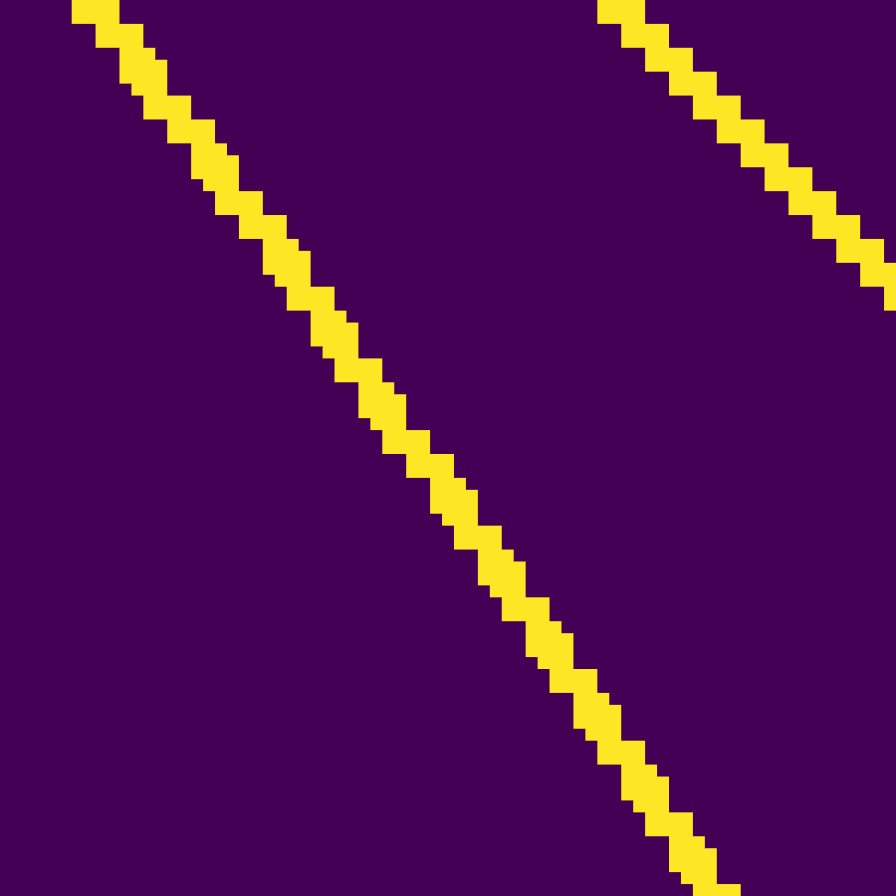
This background is drawn by a Shadertoy shader. Its source:

```glsl
const vec3 PURPLE = vec3(0.267, 0.0, 0.329);
const vec3 YELLOW = vec3(0.993, 0.906, 0.144);

const float GRID = 75.0;      // small cells across the canvas
const float STEP = 2.0;       // small cells per stair step
const float BAND_WIDTH = 4.0; // horizontal width of each band

// Row of the k-th step = floor(offset + slope * k + bend * k * k)
const vec3 STEEP_CURVE = vec3(0.13, 1.33, 0.0035);
const vec3 DIAGONAL_CURVE = vec3(0.5, 1.0, 0.0);
const float STEEP_START = 3.0;
const float DIAGONAL_START = 25.0;
const int STEEP_STEPS = 27;
const int DIAGONAL_STEPS = 13;

// Share of the pixel centred on p that lies inside an upright box
float boxCoverage(vec2 p, vec2 lo, vec2 hi, vec2 pixel) {
    vec2 overlap = min(p + 0.5 * pixel, hi) - max(p - 0.5 * pixel, lo);
    vec2 share = clamp(overlap / pixel, 0.0, 1.0);
    return share.x * share.y;
}

float stepRow(float k, vec3 curve) {
    return floor(curve.x + k * (curve.y + k * curve.z));
}

// Descending stairs; taller steps lose two opposite corners
float staircase(vec2 p, vec2 pixel, float startColumn, vec3 curve, int steps) {
    float coverage = 0.0;
    for (int i = 0; i < steps; i++) {
        float k = float(i);
        float top = stepRow(k, curve);
        float rows = stepRow(k + 1.0, curve) - top;
        vec2 corner = STEP * vec2(startColumn + k, top);
        vec2 size = vec2(BAND_WIDTH, STEP * rows);
        vec2 notch = vec2(rows - 1.0);

        float upper = boxCoverage(p, corner, corner + size - notch, pixel);
        float lower = boxCoverage(p, corner + notch, corner + size, pixel);
        coverage += max(upper, lower);
    }
    return min(coverage, 1.0);
}

void mainImage(out vec4 fragColor, in vec2 fragCoord) {
    // Grid coordinates, counted downward from the top left
    vec2 uv = fragCoord / iResolution.xy;
    vec2 p = GRID * vec2(uv.x, 1.0 - uv.y);
    vec2 pixel = GRID / iResolution.xy;

    float steep = staircase(p, pixel, STEEP_START, STEEP_CURVE, STEEP_STEPS);
    float diagonal = staircase(p, pixel, DIAGONAL_START, DIAGONAL_CURVE, DIAGONAL_STEPS);

    fragColor = vec4(mix(PURPLE, YELLOW, max(steep, diagonal)), 1.0);
}
```
